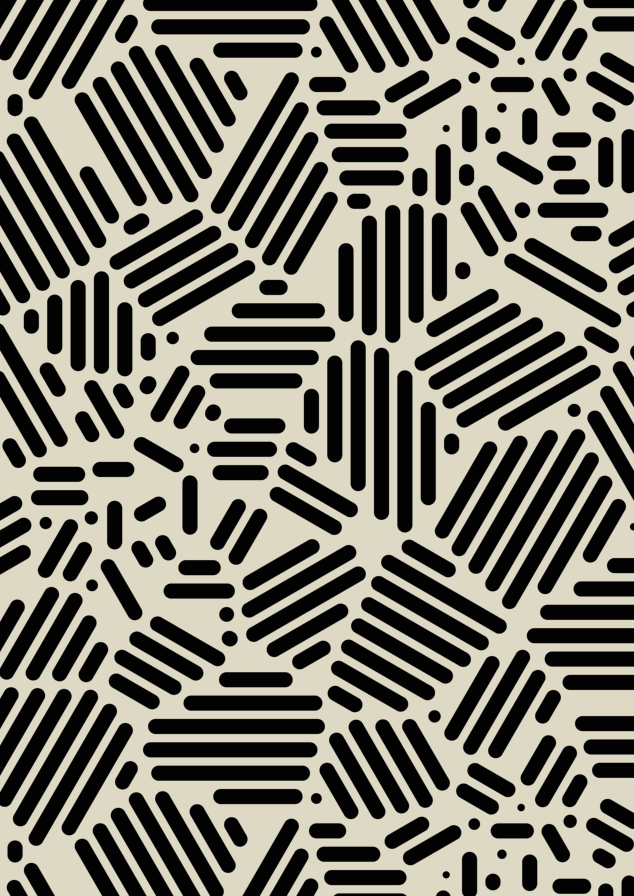
This pattern is drawn by a WebGL 2 fragment shader. Its source:

```glsl
#version 300 es
precision highp float;
// Black rounded bars on cream, hatched in a new direction in every cell of a
// repeating Voronoi pattern. Small cells ring into rosettes, large ones lie between.
// Each bar is a capsule fitted between the borders of its cell.

uniform vec2 u_resolution;
out vec4 outColor;

const int SITES_PER_HALF = 28;
const int SITE_COUNT = 2 * SITES_PER_HALF;
const float BAR_RADIUS = 0.0101;
const float BAR_PERIOD = 0.0313;
const float BORDER_GAP = 0.005;

vec2 hash2(float n) {
    return fract(sin(vec2(n * 12.99 + 1.7, n * 78.23 + 4.1)) * 4375.85);
}

// Point k of an evenly spaced ring
vec2 ringPoint(int k, int count, float radius, float twist) {
    float angle = 6.28319 * float(k) / float(count) + twist;
    return radius * vec2(cos(angle), sin(angle));
}

// Cell sites in a unit tile: a rosette and an open cluster, twice, half a tile apart
vec2 cellSite(int i) {
    int half_ = i / SITES_PER_HALF;
    int k = i % SITES_PER_HALF;
    float twist = 0.7 * float(half_);
    vec2 site = vec2(0.203, 0.528) + 0.5 * float(half_);
    float jitter = 0.03;

    if (k >= 22) {
        site.x += 0.5;
        jitter = 0.09;
        if (k > 22) site += ringPoint(k - 23, 5, 0.205, 0.4 + twist);
    } else if (k >= 14) {
        site += ringPoint(k - 14, 8, 0.205, 0.2 + twist);
        jitter = 0.045;
    } else if (k >= 6) {
        site += ringPoint(k - 6, 8, 0.122, 0.5 + twist);
    } else if (k >= 1) {
        site += ringPoint(k - 1, 5, 0.06, twist);
    }
    return site + jitter * (hash2(float(i)) - 0.5);
}

// Bars run at multiples of 30 degrees; successive cells always differ
vec2 barDirection(int i) {
    float turn = float(2 * i) + floor(2.0 * hash2(float(i) + 60.0).x);
    float angle = 0.523599 * mod(turn, 6.0);
    return vec2(cos(angle), sin(angle));
}

// Signed distance to the bar nearest to p
float barDistance(vec2 p) {
    // Find the cell that holds p
    int cell = 0;
    vec2 toSite = vec2(9.0);
    for (int i = 0; i < SITE_COUNT; i++) {
        vec2 d = cellSite(i) - p;
        d -= round(d);
        if (dot(d, d) < dot(toSite, toSite)) {
            toSite = d;
            cell = i;
        }
    }
    vec2 site = p + toSite;

    // Pick the centre line of the closest bar
    vec2 along = barDirection(cell);
    vec2 across = vec2(-along.y, along.x);
    float phase = hash2(float(cell) + 120.0).y * BAR_PERIOD;
    float row = dot(-toSite, across) - phase;
    float rowCentre = round(row / BAR_PERIOD) * BAR_PERIOD;
    vec2 start = across * (rowCentre + phase);

    // Clip that line by the inset borders to all other cells
    float lower = -1.0, upper = 1.0;
    for (int j = 0; j < SITE_COUNT; j++) {
        if (j == cell) continue;
        vec2 other = cellSite(j) - site;
        other -= round(other);
        float span = length(other);
        vec2 normal = other / span;
        float room = 0.5 * span - BAR_RADIUS - BORDER_GAP - dot(start, normal);
        float slope = dot(along, normal);
        if (abs(slope) < 0.0001) slope = 0.0001;
        if (slope > 0.0) upper = min(upper, room / slope);
        else lower = max(lower, room / slope);
    }

    // Bars too short for their width shrink to dots, then vanish
    float halfLength = 0.5 * (upper - lower);
    float radius = BAR_RADIUS + min(halfLength, 0.0);
    if (radius < 0.0035) return 1.0;
    float t = dot(-toSite, along) - 0.5 * (lower + upper);
    float beyondEnd = max(abs(t) - max(halfLength, 0.0), 0.0);
    return length(vec2(beyondEnd, row - rowCentre)) - radius;
}

void main() {
    float tileHeight = 0.833 * u_resolution.y;
    vec2 p = gl_FragCoord.xy / tileHeight;
    float softness = 0.8 / tileHeight;

    vec3 cream = vec3(0.87, 0.85, 0.77);
    vec3 ink = vec3(0.006);
    float paper = smoothstep(-softness, softness, barDistance(p));
    outColor = vec4(mix(ink, cream, paper), 1.0);
}
```
